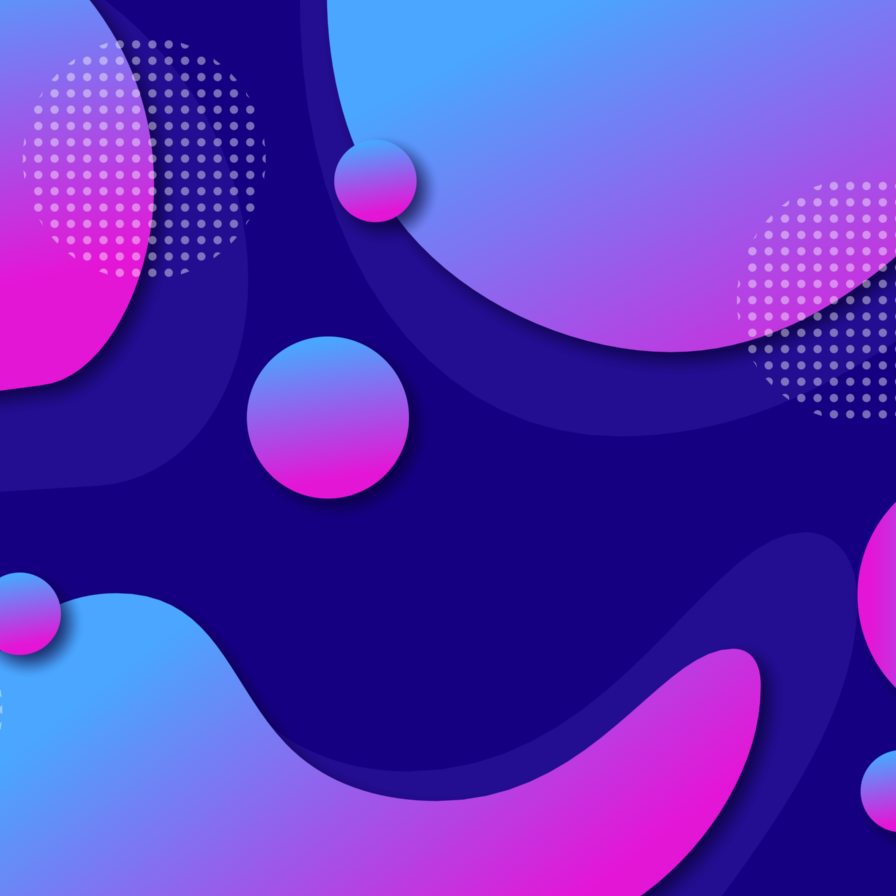
This background is drawn by a three.js fragment shader. Its source:

```glsl
// Fluid gradient blobs, spheres and dotted discs with soft shadows on deep indigo.
varying vec2 vUv;

#define SOFT 0.0011
#define SHADOW_SHIFT vec2(0.010, -0.010)
#define SHADOW_BLUR 0.017
#define SHADOW_ALPHA 0.7
#define DOT_PITCH 0.0182
#define DOT_RADIUS 0.0046
#define DOT_ALPHA 0.42
#define CURVE_STEPS 18

const vec3 INDIGO = vec3(0.086, 0.0, 0.510);
const vec3 HALO = vec3(0.137, 0.050, 0.565);
const vec3 SHADE = vec3(0.030, 0.0, 0.200);
const vec3 SKY = vec3(0.290, 0.650, 1.0);
const vec3 MAGENTA = vec3(0.895, 0.085, 0.840);

// Closed outline measured from point p while the pen moves along it
struct Path { vec2 p; vec2 pen; float dist2; float side; };

Path moveTo(vec2 p, vec2 start) { return Path(p, start, 1e3, 1.0); }

void lineTo(inout Path s, vec2 q) {
  vec2 e = q - s.pen, w = s.p - s.pen;
  vec2 r = w - e * clamp(dot(w, e) / dot(e, e), 0.0, 1.0);
  s.dist2 = min(s.dist2, dot(r, r));
  bvec3 c = bvec3(s.p.y >= s.pen.y, s.p.y < q.y, e.x * w.y > e.y * w.x);
  if (all(c) || !any(c)) s.side = -s.side;
  s.pen = q;
}

void curveTo(inout Path s, vec2 b, vec2 c, vec2 d) {
  vec2 a = s.pen;
  for (int i = 1; i <= CURVE_STEPS; i++) {
    float t = float(i) / float(CURVE_STEPS), u = 1.0 - t;
    lineTo(s, u * u * u * a + 3.0 * u * t * (u * b + t * c) + t * t * t * d);
  }
}

float closePath(Path s, vec2 corner, vec2 start) {
  lineTo(s, corner);
  lineTo(s, start);
  return s.side * sqrt(s.dist2);
}

// Upper left blob and its halo
float leftBlob(vec2 p) {
  vec2 start = vec2(0.078, 1.026);
  Path s = moveTo(p, start);
  curveTo(s, vec2(0.141, 0.958), vec2(0.172, 0.880), vec2(0.172, 0.792));
  curveTo(s, vec2(0.172, 0.688), vec2(0.117, 0.577), vec2(0.046, 0.570));
  lineTo(s, vec2(-0.052, 0.557));
  return closePath(s, vec2(-0.052, 1.026), start);
}
float leftHalo(vec2 p) {
  vec2 start = vec2(0.078, 1.026);
  Path s = moveTo(p, start);
  curveTo(s, vec2(0.208, 0.948), vec2(0.277, 0.818), vec2(0.277, 0.688));
  curveTo(s, vec2(0.277, 0.570), vec2(0.215, 0.466), vec2(0.111, 0.458));
  lineTo(s, vec2(-0.052, 0.448));
  return closePath(s, vec2(-0.052, 1.026), start);
}

// Upper right blob and its halo
float rightBlob(vec2 p) {
  vec2 start = vec2(0.365, 1.026);
  Path s = moveTo(p, start);
  curveTo(s, vec2(0.362, 0.922), vec2(0.388, 0.822), vec2(0.443, 0.757));
  curveTo(s, vec2(0.512, 0.664), vec2(0.638, 0.607), vec2(0.749, 0.607));
  curveTo(s, vec2(0.853, 0.607), vec2(0.951, 0.661), vec2(1.042, 0.753));
  return closePath(s, vec2(1.042, 1.026), start);
}
float rightHalo(vec2 p) {
  vec2 start = vec2(0.335, 1.026);
  Path s = moveTo(p, start);
  curveTo(s, vec2(0.326, 0.714), vec2(0.482, 0.513), vec2(0.690, 0.513));
  curveTo(s, vec2(0.820, 0.513), vec2(0.925, 0.564), vec2(1.042, 0.648));
  return closePath(s, vec2(1.042, 1.026), start);
}

// Lower wave and its halo
float wave(vec2 p) {
  vec2 start = vec2(-0.026, 0.232);
  Path s = moveTo(p, start);
  curveTo(s, vec2(0.013, 0.310), vec2(0.072, 0.338), vec2(0.130, 0.338));
  curveTo(s, vec2(0.241, 0.338), vec2(0.254, 0.238), vec2(0.319, 0.170));
  curveTo(s, vec2(0.362, 0.125), vec2(0.423, 0.106), vec2(0.488, 0.106));
  curveTo(s, vec2(0.664, 0.106), vec2(0.736, 0.276), vec2(0.818, 0.276));
  curveTo(s, vec2(0.840, 0.276), vec2(0.850, 0.258), vec2(0.849, 0.232));
  curveTo(s, vec2(0.849, 0.141), vec2(0.781, 0.036), vec2(0.690, -0.016));
  return closePath(s, vec2(-0.026, -0.016), start);
}
float waveHalo(vec2 p) {
  vec2 start = vec2(0.306, 0.186);
  Path s = moveTo(p, start);
  curveTo(s, vec2(0.352, 0.152), vec2(0.404, 0.139), vec2(0.456, 0.139));
  curveTo(s, vec2(0.690, 0.139), vec2(0.788, 0.406), vec2(0.898, 0.406));
  curveTo(s, vec2(0.935, 0.406), vec2(0.957, 0.375), vec2(0.957, 0.329));
  curveTo(s, vec2(0.957, 0.206), vec2(0.866, 0.082), vec2(0.794, -0.016));
  return closePath(s, vec2(0.306, -0.016), start);
}

float cover(float d) { return 1.0 - smoothstep(-SOFT, SOFT, d); }

vec3 gradient(vec2 p, vec2 from, vec2 to) {
  vec2 axis = to - from;
  return mix(SKY, MAGENTA, clamp(dot(p - from, axis) / dot(axis, axis), 0.0, 1.0));
}

// Fill over a blurred shadow; shadowD is the distance at the shifted point
void paint(inout vec3 col, float d, float shadowD, vec3 fill) {
  col = mix(col, SHADE, SHADOW_ALPHA * (1.0 - smoothstep(-SHADOW_BLUR, SHADOW_BLUR, shadowD)));
  col = mix(col, fill, cover(d));
}

void sphere(inout vec3 col, vec2 p, vec2 c, float r, vec2 from, vec2 to) {
  vec2 q = p - c;
  paint(col, length(q) - r, length(q - SHADOW_SHIFT) - r, gradient(q / r, from, to));
}

void dottedDisc(inout vec3 col, vec2 p, vec2 c) {
  vec2 q = p - c;
  vec2 cell = mod(q + vec2(0.0, 0.5 * DOT_PITCH), DOT_PITCH) - 0.5 * DOT_PITCH;
  float d = max(length(cell) - DOT_RADIUS, length(q) - 0.1355);
  col = mix(col, vec3(1.0), DOT_ALPHA * cover(d));
}

void main() {
  vec2 p = vUv, sp = vUv - SHADOW_SHIFT;
  vec3 col = mix(INDIGO, HALO, cover(min(leftHalo(p), min(rightHalo(p), waveHalo(p)))));

  paint(col, leftBlob(p), leftBlob(sp), gradient(p, vec2(0.013, 1.052), vec2(0.091, 0.700)));
  paint(col, rightBlob(p), rightBlob(sp), gradient(p, vec2(0.495, 0.922), vec2(0.750, 0.435)));
  paint(col, wave(p), wave(sp), gradient(p, vec2(0.130, 0.245), vec2(0.445, -0.161)));

  // Spheres, with gradient ends in units of their radius
  vec2 top = vec2(-0.15, 0.92), base = vec2(0.13, -0.75);
  sphere(col, p, vec2(0.366, 0.534), 0.0905, top, base);
  sphere(col, p, vec2(0.419, 0.798), 0.046, top, base);
  sphere(col, p, vec2(0.022, 0.315), 0.046, top, base);
  sphere(col, p, vec2(1.0065, 0.117), 0.046, top, base);
  sphere(col, p, vec2(1.104, 0.336), 0.147, vec2(0.1, 0.0), vec2(-0.9, 0.0));

  dottedDisc(col, p, vec2(0.161, 0.823));
  dottedDisc(col, p, vec2(0.958, 0.665));
  dottedDisc(col, p, vec2(-0.133, 0.208));
  gl_FragColor = vec4(col, 1.0);
}
```
